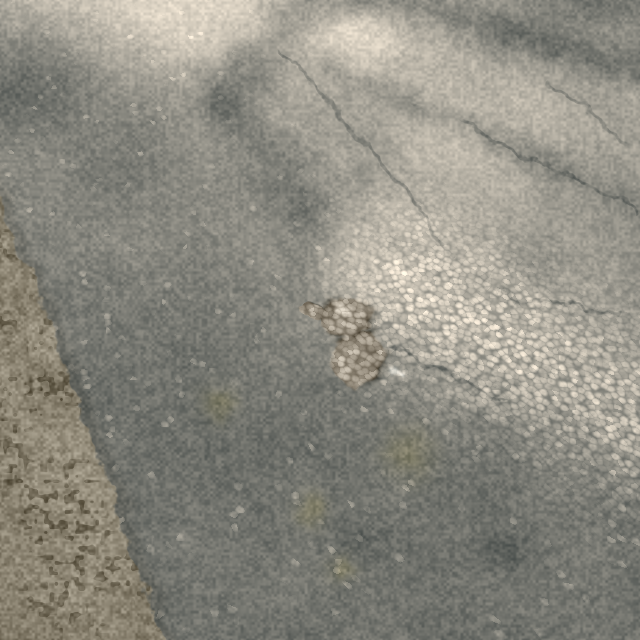
This texture is drawn by a WebGL 1 fragment shader. Its source:

```glsl
precision highp float;
// Worn asphalt in dappled sunlight, with a pothole, loose gravel, cracks and a pale kerb strip.
uniform vec2 u_resolution;

#define GRAIN_SCALE 230.0
#define GRAIN_AMOUNT 0.13
#define GRAVEL_SCALE 95.0
#define GRAVEL_AMOUNT 0.27
#define STREAK_AMOUNT 0.13
#define CRACK_WIDTH 0.0022
#define CRACK_DEPTH 0.15
#define KERB_COLOR vec3(0.555, 0.525, 0.455)
#define HOLE_COLOR vec3(0.56, 0.525, 0.465)
#define MOSS_TINT vec3(0.05, 0.035, -0.025)

float hash(vec2 p) {
  return fract(sin(dot(p, vec2(127.1, 311.7))) * 43758.5453);
}

float noise(vec2 p) {
  vec2 i = floor(p), f = fract(p);
  f = f * f * (3.0 - 2.0 * f);
  return mix(mix(hash(i), hash(i + vec2(1, 0)), f.x),
             mix(hash(i + vec2(0, 1)), hash(i + vec2(1, 1)), f.x), f.y);
}

float fbm(vec2 p) {
  float sum = 0.0, amp = 0.5;
  for (int i = 0; i < 4; i++) {
    sum += amp * noise(p);
    p = mat2(1.6, 1.2, -1.2, 1.6) * p + 7.3;
    amp *= 0.5;
  }
  return sum / 0.9375;
}

// Soft elliptical spot, 1 at its centre
float spot(vec2 p, vec2 c, vec2 r) {
  vec2 d = (p - c) / r;
  return exp(-dot(d, d));
}

float segment(vec2 p, vec2 a, vec2 b) {
  vec2 d = b - a;
  return length(p - a - d * clamp(dot(p - a, d) / dot(d, d), 0.0, 1.0));
}

// Soft band along a segment
float band(vec2 p, vec2 a, vec2 b, float w) {
  float d = segment(p, a, b) / w;
  return exp(-d * d);
}

// Rounded stones: x is the shape, y a random tone
vec2 stones(vec2 p) {
  vec2 cell = floor(p), best = vec2(9.0, 0.0);
  for (int y = -1; y <= 1; y++)
    for (int x = -1; x <= 1; x++) {
      vec2 c = cell + vec2(float(x), float(y));
      vec2 center = c + vec2(hash(c), hash(c + 19.7));
      float d = length(p - center);
      if (d < best.x) best = vec2(d, hash(c + 41.3));
    }
  return vec2(1.0 - smoothstep(0.25, 0.85, best.x), best.y);
}

// Broad sunlight and tree shadow
float sunlight(vec2 p) {
  float v = mix(0.445, 0.64, smoothstep(0.32, 0.95, p.y + 0.12 * (p.x - 0.4)));
  v += 0.22 * spot(p, vec2(0.30, 0.98), vec2(0.17, 0.09));
  v += 0.19 * spot(p, vec2(0.58, 0.94), vec2(0.12, 0.07));
  v += 0.14 * spot(p, vec2(0.10, 1.02), vec2(0.12, 0.06));
  v += 0.09 * spot(p, vec2(0.75, 0.83), vec2(0.20, 0.08));
  v += 0.10 * band(p, vec2(0.54, 0.61), vec2(0.72, 0.70), 0.09);
  v += 0.19 * band(p, vec2(0.64, 0.54), vec2(1.0, 0.36), 0.12);
  v -= 0.19 * spot(p, vec2(0.03, 0.87), vec2(0.14, 0.10));
  v -= 0.10 * spot(p, vec2(0.20, 0.76), vec2(0.10, 0.08));
  v -= 0.15 * band(p, vec2(0.49, 1.0), vec2(0.35, 0.85), 0.042);
  v -= 0.10 * band(p, vec2(0.36, 0.84), vec2(0.48, 0.66), 0.045);
  v -= 0.07 * band(p, vec2(0.48, 0.67), vec2(0.48, 0.57), 0.035);
  v -= 0.18 * band(p, vec2(0.56, 1.01), vec2(1.0, 0.89), 0.032);
  v -= 0.17 * spot(p, vec2(0.95, 1.0), vec2(0.18, 0.055));
  v -= 0.13 * band(p, vec2(0.52, 0.90), vec2(0.64, 0.84), 0.025);
  v -= 0.10 * band(p, vec2(0.66, 0.83), vec2(1.0, 0.68), 0.022);
  v -= 0.07 * spot(p, vec2(0.56, 0.735), vec2(0.025, 0.012));
  v -= 0.09 * spot(p, vec2(0.79, 0.14), vec2(0.035, 0.03));
  v -= 0.05 * spot(p, vec2(0.57, 0.15), vec2(0.03, 0.02));
  return v;
}

float cracks(vec2 p) {
  float d = segment(p, vec2(0.44, 0.92), vec2(0.60, 0.74));
  d = min(d, segment(p, vec2(0.60, 0.74), vec2(0.71, 0.60)));
  d = min(d, segment(p, vec2(0.75, 0.57), vec2(0.80, 0.53)));
  d = min(d, segment(p, vec2(0.80, 0.53), vec2(0.97, 0.515)));
  d = min(d, segment(p, vec2(0.65, 0.84), vec2(1.0, 0.67)));
  d = min(d, segment(p, vec2(0.86, 0.87), vec2(1.0, 0.76)));
  d = min(d, segment(p, vec2(0.61, 0.46), vec2(0.79, 0.37)));
  return 1.0 - smoothstep(CRACK_WIDTH * 0.4, CRACK_WIDTH * 2.0, d);
}

void main() {
  vec2 p = gl_FragCoord.xy / u_resolution;
  vec2 rough = vec2(fbm(p * 38.0), fbm(p * 38.0 + 31.0)) - 0.5;
  vec2 w = p + rough * 0.025;
  float grain = noise(p * GRAIN_SCALE) + 0.5 * noise(p * GRAIN_SCALE * 0.47) - 0.75;
  float blotch = fbm(p * 13.0) - 0.5;
  vec2 stone = stones(p * GRAVEL_SCALE * (0.8 + 0.45 * p.y));

  // Asphalt, with worn streaks running down to the right
  float light = sunlight(p + rough * 0.035) + 0.09 * blotch + GRAIN_AMOUNT * grain;
  float upper = smoothstep(0.45, 0.75, p.y + 0.4 * (p.x - 0.6)) * smoothstep(0.2, 0.6, p.x);
  float streak = fbm(mat2(0.82, 0.57, -0.57, 0.82) * w * vec2(1.0) * mat2(1, 0, 0, 1) * 9.0
                     + vec2(0.0, 28.0 * dot(w, vec2(0.57, 0.82)))) - 0.5;
  light += STREAK_AMOUNT * upper * streak;
  float gravel = band(w, vec2(0.66, 0.53), vec2(1.0, 0.34), 0.13);
  light += GRAVEL_AMOUNT * gravel * (stone.x * (0.35 + stone.y) - 0.38);
  light += 0.16 * smoothstep(0.93, 1.0, stone.y) * stone.x * (1.0 - gravel) * (1.0 - upper);
  light -= CRACK_DEPTH * cracks(w) * smoothstep(0.25, 0.55, fbm(p * 17.0 + 5.0));
  vec3 color = vec3(0.40, 0.41, 0.39) + (light - 0.40) * vec3(1.0, 0.9, 0.81);
  float moss = spot(w, vec2(0.485, 0.205), vec2(0.023)) + spot(w, vec2(0.53, 0.11), vec2(0.02))
             + spot(w, vec2(0.64, 0.29), vec2(0.035)) + spot(w, vec2(0.34, 0.37), vec2(0.025));
  color += MOSS_TINT * moss;

  // Pothole: rough union of ellipses with a shaded rim
  float hole = min(length((w - vec2(0.54, 0.503)) / vec2(0.040, 0.031)),
                   length((w - vec2(0.56, 0.439)) / vec2(0.042, 0.043)));
  hole = min(hole, segment(w, vec2(0.475, 0.515), vec2(0.52, 0.495)) / 0.009);
  float rim = exp(-pow((hole - 1.0) / 0.14, 2.0)) * smoothstep(-0.02, 0.05, dot(p - vec2(0.55, 0.47), vec2(0.8, 0.6)) + 0.04);
  float rubble = 0.22 * (stone.x * (0.4 + stone.y) - 0.4) + 0.25 * (fbm(p * 75.0) - 0.5);
  color = mix(color, HOLE_COLOR + rubble, 1.0 - smoothstep(0.88, 1.08, hole));
  color -= 0.20 * rim * smoothstep(0.3, 0.6, noise(p * 55.0));
  float chips = band(w, vec2(0.53, 0.517), vec2(0.545, 0.515), 0.005) + band(w, vec2(0.618, 0.423), vec2(0.63, 0.421), 0.005);
  color += 0.25 * chips;

  // Kerb strip on the left, bounded by a ragged dark edge
  float kerb = p.x - (0.25 - 0.30 * p.y - 0.10 * p.y * p.y) + rough.x * 0.035;
  color -= 0.06 * exp(-pow((kerb - 0.008) / 0.014, 2.0));
  float specks = smoothstep(0.60, 0.78, noise(p * 125.0)) * smoothstep(0.35, 0.6, fbm(p * 16.0));
  vec3 strip = KERB_COLOR + 0.16 * blotch + 0.17 * grain - 0.16 * specks;
  color = mix(strip, color, smoothstep(-0.003, 0.003, kerb));

  gl_FragColor = vec4(clamp(color, 0.0, 1.0), 1.0);
}
```
